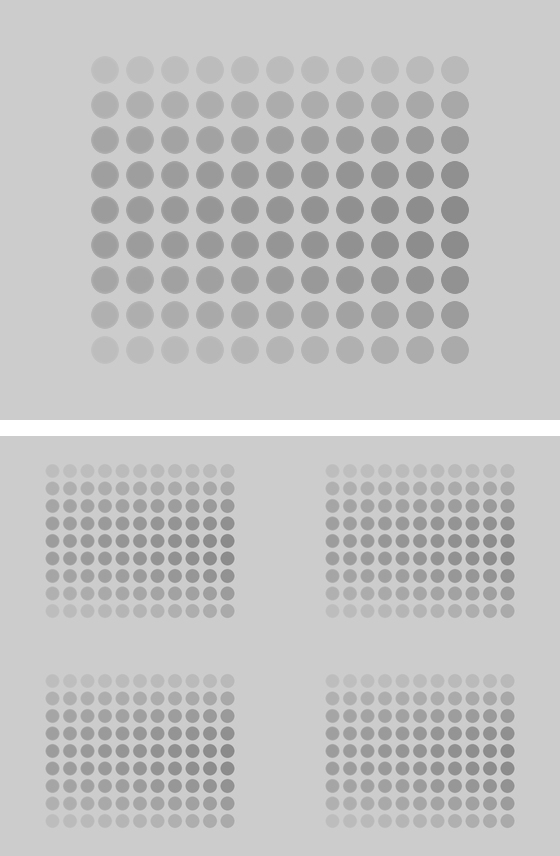
Top: one tile. Bottom: repeated 2 by 2.
Give the GLSL for this pattern, as a Shadertoy shader.

```glsl
// A centred block of 11 by 9 grey dots, shaded by row and column, on a pale plain ground.
#define GRID vec2(16.0, 12.0)       // cells across and down the tile
#define FIRST_DOT vec2(3.0, 2.0)    // lower left dot of the block
#define LAST_DOT vec2(13.0, 10.0)   // upper right dot of the block
#define DOT_RADIUS 0.396            // in cells
#define GROUND 0.80
#define ROW_SHADE 0.188             // darkening towards the middle rows
#define COLUMN_SHADE 0.078          // extra darkening to the lower right
#define RIM_FADE 0.22               // paler rims on the left side
#define RIM_WIDTH 0.09              // in cells
#define WOBBLE 0.003                // slight tone change from dot to dot

const float PI = 3.14159;

// Darkness of a dot; place runs 0..1 rightwards and downwards.
float dotShade(vec2 id, vec2 place) {
    float rows = ROW_SHADE * sin(PI * place.y);
    float columns = COLUMN_SHADE * place.x * sin(2.1 * place.y);
    float variation = WOBBLE * sin(2.7 * id.x + 1.3 * id.y) * sin(1.9 * id.x - 3.1 * id.y);
    return rows + columns + variation;
}

void mainImage(out vec4 fragColor, in vec2 fragCoord) {
    // Dots sit on the cell corners, so the tile borders fall on empty ground.
    vec2 p = fragCoord / iResolution.xy * GRID;
    vec2 id = floor(p + 0.5);
    float radius = length(p - id);
    float pixel = GRID.y / iResolution.y;

    // Keep only the block of dots.
    vec2 inside = step(FIRST_DOT, id) * step(id, LAST_DOT);
    float coverage = inside.x * inside.y
        * (1.0 - smoothstep(-0.5 * pixel, 0.5 * pixel, radius - DOT_RADIUS));

    // Shade by position, with rims that sharpen to the right.
    vec2 place = vec2(id.x - FIRST_DOT.x, LAST_DOT.y + 1.0 - id.y) / 10.0;
    float rim = smoothstep(DOT_RADIUS - RIM_WIDTH, DOT_RADIUS, radius);
    float shade = dotShade(id, place) * (1.0 - RIM_FADE * (1.0 - place.x) * rim);

    fragColor = vec4(vec3(GROUND - shade * coverage), 1.0);
}
```
